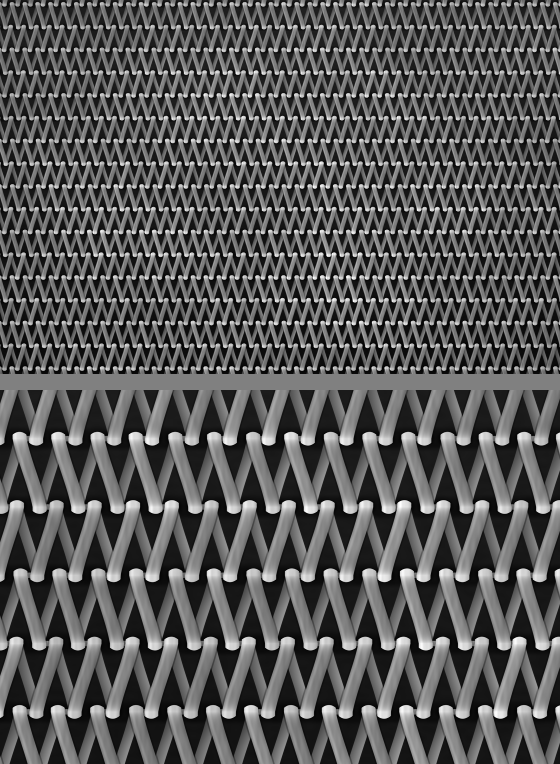
Top, the full canvas; bottom, a detail of the centre.
A Shadertoy shader for this texture:

```glsl
// Woven metal spiral mesh: rows of flat wire coils, slanting alternately, over a dark backing.
#define COLUMNS 43.3        // coil turns across the canvas
#define ROWS 16.43          // coil rows down the canvas
#define ORIGIN vec2(0.07, -0.19)
#define FRONT_HALF 0.18     // half widths, in turns
#define BACK_HALF 0.14
#define OVERLAP 0.1         // how far a coil reaches past its joint, in rows
#define INTERLOCK 0.42      // sideways offset of neighbouring coils, in turns
#define WEAR 0.07           // brightness variation between wires

float hash(vec2 p) {
    p = fract(p * vec2(0.1031, 0.1137));
    p += dot(p, p.yx + 33.33);
    return fract((p.x + p.y) * p.x * 17.3);
}

vec2 gradientAt(vec2 cell) {
    float angle = 6.2832 * hash(cell + 57.0);
    return vec2(cos(angle), sin(angle));
}

float gradientNoise(vec2 p) {
    vec2 i = floor(p), f = fract(p);
    vec2 u = f * f * f * (f * (f * 6.0 - 15.0) + 10.0);
    vec2 e = vec2(0.0, 1.0);
    float low = mix(dot(gradientAt(i), f), dot(gradientAt(i + e.yx), f - e.yx), u.x);
    float high = mix(dot(gradientAt(i + e), f - e), dot(gradientAt(i + 1.0), f - 1.0), u.x);
    return mix(low, high, u.y);
}

// Nearest wire of one row; side is 1 for the front half of the coil, -1 for the back.
// Returns position across (-1..1 inside), position down the row, random value.
vec3 wireCoords(vec2 p, float row, float side, float halfWidth) {
    float odd = mod(row, 2.0);
    float down = p.y - row;
    float t = clamp(down, 0.0, 1.0);
    float bend = mix(t, smoothstep(0.0, 1.0, t), 0.3);
    float center = odd * (INTERLOCK + 0.5) + side * (1.0 - 2.0 * odd) * 0.5 * bend;
    float turn = floor(p.x - center + 0.5);
    float random = hash(vec2(turn + 80.0, row * 3.0 + side + 40.0));
    float offset = p.x - center - turn + (random - 0.5) * 0.035;
    return vec3(offset / halfWidth, down, random);
}

// Smooth coverage of a wire with slightly rounded ends; grow widens it for shadows.
float wireMask(vec3 w, float halfWidth, float grow, vec2 pixel) {
    float sideDistance = (abs(w.x) - 1.0) * halfWidth - grow;
    float reach = 0.5 + OVERLAP - 0.04 * min(w.x * w.x, 1.0);
    float endDistance = abs(w.y - 0.5) - reach - 0.4 * grow;
    return smoothstep(0.7, -0.7, sideDistance / pixel.x)
         * smoothstep(0.7, -0.7, endDistance / pixel.y);
}

void mainImage(out vec4 fragColor, in vec2 fragCoord) {
    vec2 uv = fragCoord / iResolution.xy;
    vec2 cells = vec2(COLUMNS, ROWS);
    vec2 pixel = cells / iResolution.xy;
    vec2 p = vec2(uv.x, 1.0 - uv.y) * cells + ORIGIN;
    p.x += 0.08 * gradientNoise(p * vec2(0.06, 0.2));
    float row = floor(p.y);
    float t = fract(p.y);

    // Backing strip inside each coil, darker along the joints
    float strip = smoothstep(0.1, 0.2, t) * smoothstep(0.92, 0.8, t);
    float shade = mix(0.045, 0.085, strip) * mix(0.5, 1.5, uv.y);
    shade += 0.012 * gradientNoise(p * vec2(3.0, 9.0));

    // Back halves of the coils: lit on one edge, shaded on the other
    for (int k = -1; k <= 1; k++) {
        vec3 w = wireCoords(p, row + float(k), -1.0, BACK_HALF);
        float tone = 0.4 + 0.09 * clamp(w.x, -1.0, 1.0);
        tone *= 1.0 + 2.0 * WEAR * (w.z - 0.5);
        tone *= mix(0.9, 1.1, smoothstep(0.1, 0.6, w.y));
        shade = mix(shade, tone, wireMask(w, BACK_HALF, 0.0, pixel));
    }

    // Short bright links where neighbouring coils hook together
    float joint = floor(p.y + 0.5);
    float linkX = p.x - 0.5 * INTERLOCK - 0.5 * mod(joint, 2.0);
    linkX = fract(linkX + 0.5) - 0.5;
    vec2 linkOffset = vec2(max(abs(linkX) - 0.3, 0.0), (p.y - joint) * 1.756);
    float linkDistance = length(linkOffset);
    shade *= 1.0 - 0.5 * smoothstep(0.22, 0.08, linkDistance);
    shade = mix(shade, 0.6, smoothstep(0.7, -0.7, (linkDistance - 0.07) / pixel.x));

    // Front halves: narrow shadow first, then flat metal with bright bends
    for (int k = -1; k <= 1; k++) {
        vec3 w = wireCoords(p, row + float(k), 1.0, FRONT_HALF);
        shade *= 1.0 - 0.3 * wireMask(w, FRONT_HALF, 0.04, pixel);
        float bend = pow(min(abs(2.0 * w.y - 1.0), 1.15), 6.0);
        float tone = mix(0.5, 0.78, min(bend, 1.0));
        tone += 0.08 * smoothstep(0.4, 0.0, abs(w.x + 0.6));
        tone *= 1.0 - 0.16 * smoothstep(0.3, 1.0, w.x);
        tone *= 1.0 + 2.0 * WEAR * (w.z - 0.5);
        tone += 0.06 * gradientNoise(vec2(p.x * 9.0, p.y * 3.0));
        shade = mix(shade, tone, wireMask(w, FRONT_HALF, 0.0, pixel));
    }

    // Uneven light and darker corners
    vec2 fromCenter = uv - 0.5;
    shade *= 1.06 - 0.45 * dot(fromCenter, fromCenter);
    shade *= 1.0 + 0.16 * gradientNoise(uv * 4.0 + 3.0);
    fragColor = vec4(vec3(clamp(shade, 0.0, 1.0)), 1.0);
}
```
